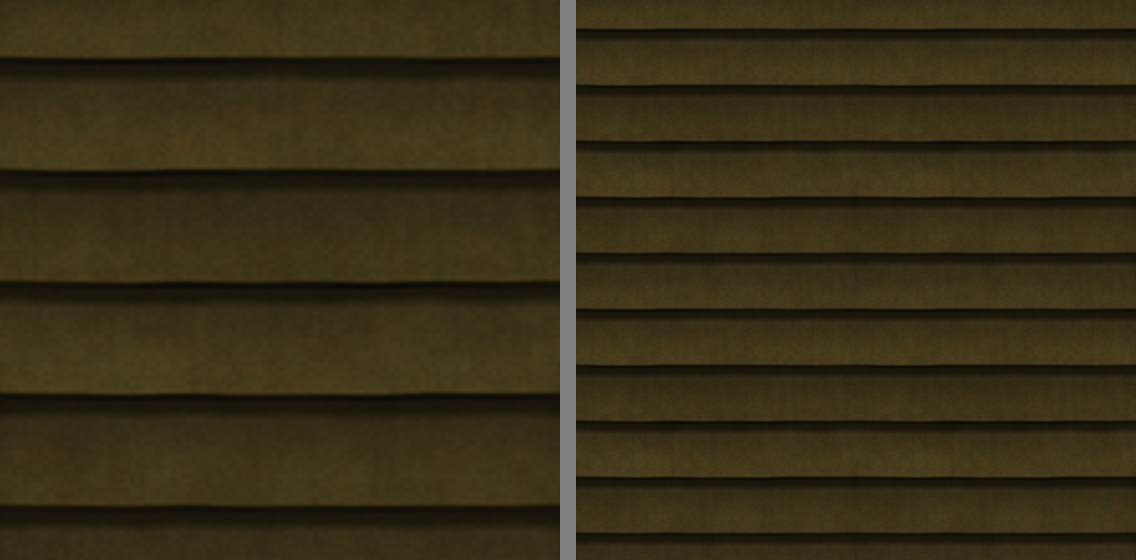
Left, the tile; right, the same tile 2 across and 2 down.
Give the GLSL for this texture, as a WebGL 1 fragment shader.

```glsl
precision highp float;

uniform vec2 u_resolution;

float hash(vec2 p) {
  return fract(sin(dot(p, vec2(127.1, 311.7))) * 43758.5453);
}

// Value noise over the unit square, wrapping after a whole number of cells
float noise(vec2 uv, vec2 cells) {
  vec2 p = uv * cells;
  vec2 i = floor(p);
  vec2 f = fract(p);
  f = f * f * (3.0 - 2.0 * f);
  vec2 a = mod(i, cells);
  vec2 b = mod(i + 1.0, cells);
  return mix(mix(hash(a), hash(vec2(b.x, a.y)), f.x),
             mix(hash(vec2(a.x, b.y)), hash(b), f.x), f.y);
}

void main() {
  vec2 uv = gl_FragCoord.xy / u_resolution;

  // Five overlapping boards with slightly uneven edges
  float y = uv.y * 5.0 - 0.456 + 0.024 * (noise(uv, vec2(9.0, 5.0)) - 0.5);
  float board = mod(floor(y), 5.0);
  float seam = mod(floor(y + 0.5), 5.0);
  float rise = fract(y);
  float drop = 1.0 - rise;

  // Board face, lighter toward its lower edge
  vec3 shadow = vec3(0.105, 0.086, 0.041);
  vec3 face = mix(vec3(0.208, 0.176, 0.088), vec3(0.258, 0.216, 0.100),
                  smoothstep(0.15, 0.8, drop));
  face *= 1.0 + 0.055 * sin(2.513 * board - 0.593);
  float lip = exp(-pow((rise - 0.065) / 0.025, 2.0));
  face += vec3(0.022, 0.014, 0.003) * lip * noise(uv, vec2(40.0, 5.0));

  // Shadow cast by the board above, and the rounded lower edge
  float reach = 0.03 * (noise(uv, vec2(12.0, 10.0)) - 0.5);
  vec3 color = mix(shadow, face, smoothstep(0.09, 0.235, drop + reach));
  color = mix(shadow, color, smoothstep(0.0, 0.055, rise));

  // Dark gap, deeper in some stretches than in others
  float gap = fract(y + 0.5) - 0.5;
  float depth = noise(vec2(uv.x, seam / 5.0 + 0.0001), vec2(6.0, 5.0));
  color = mix(color, vec3(0.035, 0.030, 0.014),
              (0.35 + 0.6 * depth) * exp(-pow((gap + 0.008) / 0.027, 2.0)));

  // Soft blotches, faint vertical streaks and fine grain
  float wear = 0.10 * (noise(uv, vec2(7.0, 11.0)) - 0.5)
             + 0.08 * (noise(uv, vec2(28.0, 32.0)) - 0.5)
             + 0.05 * (noise(uv, vec2(64.0, 10.0)) - 0.5)
             + 0.11 * (noise(uv, vec2(110.0, 120.0)) - 0.5);
  color *= 1.0 + wear;

  // Patches that lean brown or green
  float hue = noise(uv, vec2(18.0, 20.0)) + noise(uv, vec2(60.0, 56.0)) - 1.0;
  color *= 1.0 + hue * vec3(0.05, -0.02, -0.06);

  gl_FragColor = vec4(color, 1.0);
}
```
